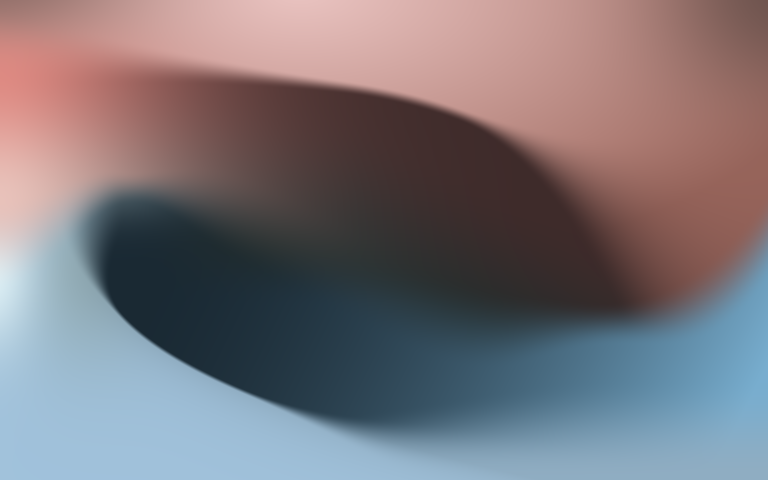
This background is drawn by a WebGL 2 fragment shader. Its source:

```glsl
#version 300 es
precision highp float;
// Soft abstract gradient: a dark curved hollow between a rose sky and pale blue water.

uniform vec2 u_resolution;
out vec4 fragColor;

// Warm colours
const vec3 PALE_ROSE = vec3(0.92, 0.77, 0.76);
const vec3 CLAY = vec3(0.62, 0.41, 0.37);
const vec3 CORAL = vec3(0.87, 0.54, 0.51);
const vec3 BLUSH = vec3(0.91, 0.76, 0.73);
const vec3 DUSK = vec3(0.40, 0.31, 0.29);
const vec3 UMBER = vec3(0.24, 0.165, 0.162);
const vec3 OLIVE = vec3(0.13, 0.17, 0.17);

// Cool colours
const vec3 NAVY = vec3(0.10, 0.16, 0.20);
const vec3 AZURE = vec3(0.47, 0.68, 0.81);
const vec3 SLATE = vec3(0.36, 0.43, 0.46);
const vec3 WATER = vec3(0.63, 0.76, 0.86);
const vec3 HAZE = vec3(0.58, 0.68, 0.71);
const vec3 FROST = vec3(0.87, 0.94, 0.96);

// Curve shapes: slope, start and power of each bend
const float RIDGE_TOP = 0.915;
const float RIDGE_SLOPE = 0.13;
const float RIDGE_START = 0.70;
const float RIDGE_BEND = 0.583;
const float RIDGE_POWER = 2.3;
const vec2 BASIN_TIP = vec2(0.19, 0.50);
const float BASIN_BEND = 4.77;
const float BASIN_POWER = 2.35;

float glow(vec2 p, vec2 center, vec2 radius) {
  vec2 q = (p - center) / radius;
  return exp(-dot(q, q));
}

// Signed distance to the ridge, positive above it
float ridgeDistance(vec2 p) {
  float u = max(p.x - RIDGE_START, 0.0);
  float height = RIDGE_TOP - RIDGE_SLOPE * p.x - RIDGE_BEND * pow(u, RIDGE_POWER);
  float slope = RIDGE_SLOPE + RIDGE_BEND * RIDGE_POWER * pow(u, RIDGE_POWER - 1.0);
  return (p.y - height) / sqrt(1.0 + slope * slope);
}

// Signed distance to the lower rim of the basin, positive inside
float basinDistance(vec2 p) {
  float u = max(BASIN_TIP.y - p.y, 0.0);
  float rim = BASIN_TIP.x + BASIN_BEND * pow(u, BASIN_POWER);
  float slope = BASIN_BEND * BASIN_POWER * pow(u, BASIN_POWER - 1.0);
  return (p.x - rim) / sqrt(1.0 + slope * slope);
}

// Height of the line between warm and cool halves
float horizon(float x) {
  float rise = clamp((x - 1.2) / 0.4, 0.0, 1.0);
  return 0.52 + 0.10 * smoothstep(0.0, 0.25, x)
       - 0.28 * smoothstep(0.3, 1.08, x) + 0.20 * rise * rise * rise;
}

vec3 roseSky(vec2 p) {
  float fall = length((p - vec2(0.62, 1.02)) * vec2(0.8, 1.6));
  vec3 color = mix(PALE_ROSE, CLAY, clamp(fall / 0.95, 0.0, 1.0));
  color = mix(color, CORAL, 0.9 * glow(p, vec2(0.0, 0.82), vec2(0.30, 0.12)));
  color = mix(color, DUSK, 0.55 * glow(p, vec2(0.0, 1.04), vec2(0.28, 0.11)));
  return mix(color, DUSK, 0.9 * glow(p, vec2(1.64, 1.03), vec2(0.26, 0.23)));
}

vec3 warmShadow(vec2 p) {
  float warmth = p.y + 0.5 * max(p.x - 0.75, 0.0);
  vec3 dark = mix(OLIVE, UMBER, smoothstep(0.4, 0.75, warmth));
  vec3 light = mix(BLUSH, CORAL, smoothstep(0.58, 0.85, p.y));
  return mix(dark, light, exp(-pow(p.x / 0.42, 1.7)));
}

vec3 coolBasin(vec2 p) {
  float s = p.x + 0.5 * (0.4 - p.y);
  vec3 color = mix(NAVY, AZURE, pow(clamp((s - 0.3) / 1.38, 0.0, 1.0), 1.75));
  float olive = smoothstep(0.36, 0.52, p.y) * (1.0 - smoothstep(0.9, 1.2, p.x));
  color = mix(color, OLIVE, olive * smoothstep(0.25, 0.6, p.x));
  return mix(color, SLATE, 0.85 * glow(p, vec2(0.20, 0.62), vec2(0.20, 0.075)));
}

vec3 paleWater(vec2 p, float rimDistance) {
  vec3 color = mix(WATER, HAZE, 0.85 * glow(p, vec2(0.17, 0.44), vec2(0.14, 0.20)));
  color = mix(color, SLATE, 0.25 * exp(min(rimDistance, 0.0) / 0.05));
  return mix(color, FROST, glow(p, vec2(-0.02, 0.44), vec2(0.09, 0.16)));
}

void main() {
  vec2 p = gl_FragCoord.xy / u_resolution.y;

  // Warm half: sky over shadow, crisp only along the middle of the ridge
  float ridgeBlur = 0.010 + 0.09 * pow(max(0.8 - p.x, 0.0), 2.0)
                  + 0.9 * pow(max(p.x - 0.95, 0.0), 2.0);
  float above = smoothstep(-1.6 * ridgeBlur, ridgeBlur, ridgeDistance(p));
  vec3 warm = mix(warmShadow(p), roseSky(p), above);

  // Cool half: basin over water, the rim blurring at both ends
  float rimBlur = 0.005 + 0.065 * smoothstep(0.34, 0.56, p.y)
                + 0.10 * smoothstep(0.5, 1.2, p.x);
  float rimDistance = basinDistance(p);
  float inside = smoothstep(-rimBlur, rimBlur, rimDistance);
  inside *= smoothstep(0.0, 0.13 + 0.08 * smoothstep(0.6, 1.3, p.x), p.y);
  vec3 cool = mix(paleWater(p, rimDistance), coolBasin(p), inside);

  // Join the halves; the horizon sharpens at the basin lip and lower right
  float joinBlur = 0.13 - 0.085 * glow(p, vec2(0.28, p.y), vec2(0.14, 1.0))
                 - 0.070 * glow(p, vec2(1.27, p.y), vec2(0.20, 1.0));
  float join = smoothstep(-joinBlur, 0.5 * joinBlur, p.y - horizon(p.x));
  fragColor = vec4(mix(cool, warm, join), 1.0);
}
```
